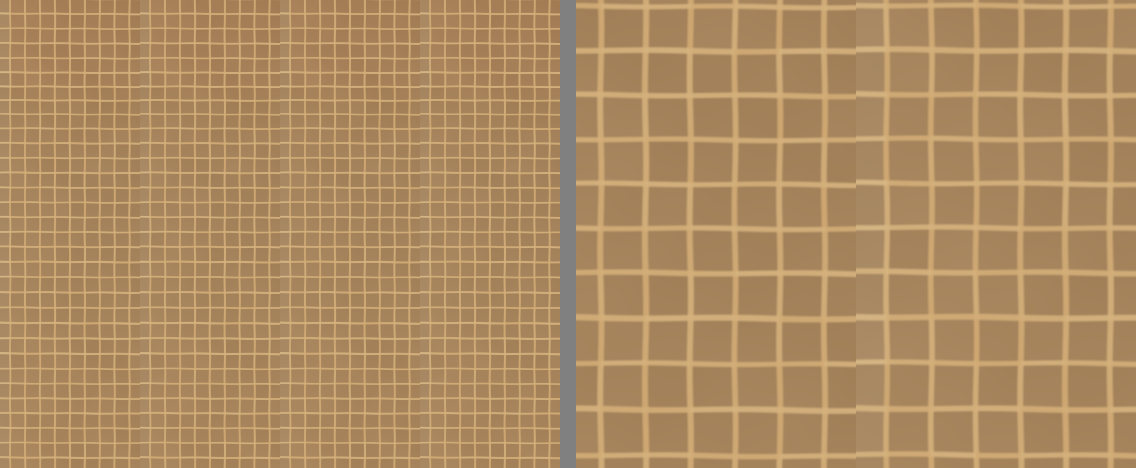
Left, the full canvas; right, a detail of the centre.
Reproduce this pattern procedurally as a Shadertoy shader.

```glsl
// A tan grid of small square tiles with pale sand joints, printed as equal panels side by side.
// Each panel clamps a repeated line distance, which leaves one wide column at its seam;
// layered sines and a hash give the bowed rows, mottled clay and uneven joints.

const float PANELS = 4.0;           // panels across the canvas
const float PANEL_CELLS = 9.39;     // panel width in cells
const float LAST_LINE = 8.0;        // index of the last upright joint in a panel
const float ROWS = 31.63;           // cells down the canvas
const vec2  FIRST_LINE = vec2(0.685, 0.936); // first joints from the left and top
const float ROW_BOW = 0.25;         // rise of the middle rows, in cells
const float ROW_TILT = 0.05;        // drop of a row across one panel
const float WOBBLE = 0.014;         // hand-made waver of the joints
const float HALF_WIDTH = 0.064;     // half the joint width
const float SOFTNESS = 0.042;       // blur of the joint edge

const vec3 CLAY_TOP    = vec3(0.648, 0.496, 0.340);
const vec3 CLAY_MIDDLE = vec3(0.645, 0.514, 0.360);
const vec3 CLAY_BOTTOM = vec3(0.656, 0.516, 0.358);
const vec3 SEAM_CLAY   = vec3(0.650, 0.535, 0.390);
const vec3 JOINT_WARM  = vec3(0.815, 0.660, 0.445);
const vec3 JOINT_PALE  = vec3(0.845, 0.720, 0.520);

float hash(vec2 p) {
    p = fract(p * vec2(0.1031, 0.1137));
    p += dot(p, p.yx + 33.33);
    return fract((p.x + p.y) * p.x * 97.3);
}

// Smooth mottling from layered sines, about -1 to 1
float mottle(vec2 p) {
    return 0.5 * sin(p.x * 0.9 + 1.3 * sin(p.y * 0.7))
         + 0.3 * sin(p.y * 1.7 - p.x * 1.1 + 2.0)
         + 0.2 * sin(p.x * 3.1 + p.y * 2.3);
}

// Coverage of a joint at a distance from its centre
float joint(float dist, float halfWidth, float blur) {
    return 1.0 - smoothstep(halfWidth - blur, halfWidth + blur, dist);
}

// Joint colour, varied along each short segment
vec3 jointColour(vec2 segment, float paleness) {
    float pale = clamp(paleness + 0.5 * (hash(segment) - 0.5), 0.0, 1.0);
    return mix(JOINT_WARM, JOINT_PALE, pale);
}

void mainImage(out vec4 fragColor, in vec2 fragCoord) {
    vec2 uv = fragCoord / iResolution.xy;
    float down = 1.0 - uv.y;
    vec2 p = vec2(fract(uv.x * PANELS) * PANEL_CELLS, down * ROWS);
    float across = p.x / PANEL_CELLS;
    vec2 pixel = vec2(PANELS * PANEL_CELLS, ROWS) / iResolution.xy;
    vec2 blur = max(vec2(SOFTNESS), 0.55 * pixel);

    // Grid coordinates: joints lie on whole numbers
    vec2 grid = p - FIRST_LINE;
    grid.y += ROW_BOW * smoothstep(4.0, 9.0, p.y) * (1.0 - smoothstep(16.0, 26.0, p.y));
    grid.y -= ROW_TILT * (across - 0.5);
    grid += WOBBLE * vec2(sin(p.y * 1.9 + p.x * 0.6), sin(p.x * 1.6 + p.y * 2.7));

    vec2 line = vec2(clamp(round(grid.x), 0.0, LAST_LINE), round(grid.y));
    vec2 cell = floor(grid);
    vec2 dist = abs(grid - line);

    // Clay: vertical grade, panel shading, mottling and a greyer strip after the seam
    vec3 clay = mix(CLAY_TOP, CLAY_MIDDLE, smoothstep(0.0, 0.45, down));
    clay = mix(clay, CLAY_BOTTOM, smoothstep(0.5, 1.0, down));
    float seamStrip = 1.0 - smoothstep(FIRST_LINE.x - 0.1, FIRST_LINE.x + 0.1, p.x);
    clay = mix(clay, SEAM_CLAY, 0.65 * seamStrip);
    clay += 0.016 * (0.5 - across) + 0.007 * mottle(p);
    clay += 0.012 * (hash(cell + 7.0) - 0.5);
    clay += 0.010 * (fract(grid.y) - 0.5);

    // Joints: each line keeps its own width, each segment its own tint
    float uprightWidth = HALF_WIDTH * (0.94 + 0.14 * hash(vec2(line.x, 51.0)));
    float rowWidth = HALF_WIDTH * (0.86 + 0.24 * hash(vec2(83.0, line.y)));
    float upright = joint(dist.x, uprightWidth, blur.x);
    float row = joint(dist.y, rowWidth, blur.y);
    vec3 uprightColour = jointColour(vec2(line.x, cell.y + 20.0), 0.25);
    vec3 rowColour = jointColour(vec2(cell.x + 40.0, line.y), 0.45 + 0.4 * seamStrip);

    vec3 colour = mix(clay, uprightColour, 0.92 * upright);
    colour = mix(colour, rowColour, 0.92 * row);
    fragColor = vec4(colour, 1.0);
}
```
